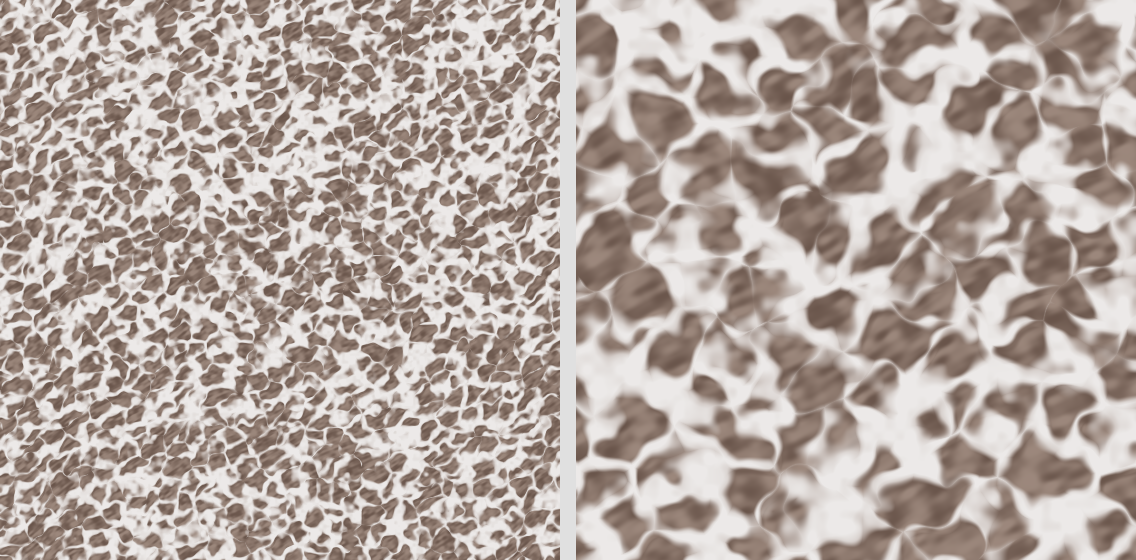
Left, the full canvas; right, a detail of the centre.
This texture is drawn by a Shadertoy shader. Its source:

```glsl
const vec2  CELLS         = vec2(26.0, 35.0);  // cells along and across the grain
const float GRAIN_ANGLE   = 0.55;
const float JITTER        = 0.88;
const float STRAND_WIDTH  = 0.27;
const float WIDTH_VARIETY = 0.62;
const float EDGE_ROUGH    = 0.42;
const float EDGE_SOFT     = 0.15;
const vec2  SHADOW_OFFSET = vec2(-0.0030, 0.0042);

const vec3 PIT_DARK     = vec3(0.41, 0.33, 0.29);
const vec3 PIT_LIGHT    = vec3(0.61, 0.53, 0.485);
const vec3 STRAND_GREY  = vec3(0.79, 0.75, 0.73);
const vec3 STRAND_LIGHT = vec3(0.925, 0.915, 0.91);

vec2 hash22(vec2 p) {
    vec3 q = fract(vec3(p.xyx) * vec3(0.1031, 0.1030, 0.0973));
    q += dot(q, q.yzx + 33.33);
    return fract((q.xx + q.yz) * q.zy);
}

float smoothNoise(vec2 p) {
    vec2 i = floor(p), f = fract(p);
    f = f * f * (3.0 - 2.0 * f);
    float low  = mix(hash22(i).x, hash22(i + vec2(1, 0)).x, f.x);
    float high = mix(hash22(i + vec2(0, 1)).x, hash22(i + vec2(1, 1)).x, f.x);
    return mix(low, high, f.y);
}

// Gap between the two nearest cell centres: zero on the cell walls
float wallDistance(vec2 p) {
    vec2 cell = floor(p);
    float nearest = 8.0, second = 8.0;
    for (int y = -2; y <= 2; y++)
    for (int x = -2; x <= 2; x++) {
        vec2 id = cell + vec2(x, y);
        vec2 centre = id + 0.5 + JITTER * (hash22(id) - 0.5);
        float d = length(centre - p);
        second = min(second, max(nearest, d));
        nearest = min(nearest, d);
    }
    return second - nearest;
}

// Canvas position turned into the grain direction, with a slow drift
vec2 grainSpace(vec2 uv) {
    uv += 0.012 * sin(uv.yx * vec2(9.0, 7.0) + vec2(1.0, 2.6));
    uv += 0.005 * sin(uv.yx * vec2(23.0, 29.0) + vec2(4.1, 0.7));
    float c = cos(GRAIN_ANGLE), s = sin(GRAIN_ANGLE);
    return vec2(c * uv.x + s * uv.y, c * uv.y - s * uv.x) + 2.0;
}

// Positive on the pale strands, negative in the pits
float strandHeight(vec2 uv) {
    vec2 g = grainSpace(uv);
    vec2 bend = vec2(smoothNoise(uv * 58.0 + 11.0), smoothNoise(uv * 58.0 + 83.0)) - 0.5;
    float wall = wallDistance(g * CELLS + 0.55 * bend);
    float swell = smoothNoise(g * CELLS * 1.35 + 47.0) - 0.5;
    float rough = smoothNoise(uv * 105.0 + 29.0) - 0.5;
    return STRAND_WIDTH + WIDTH_VARIETY * swell + EDGE_ROUGH * rough - wall;
}

void mainImage(out vec4 fragColor, in vec2 fragCoord) {
    vec2 uv = fragCoord / iResolution.y;
    vec2 g = grainSpace(uv);
    float height = strandHeight(uv);
    float strand = smoothstep(-EDGE_SOFT, EDGE_SOFT, height);

    // Pits: fine fibres along the grain, darkened beside the strands
    float fibre = 0.6 * smoothNoise(g * vec2(75.0, 240.0))
                + 0.4 * smoothNoise(g * vec2(130.0, 130.0) + 17.0);
    float shadow = smoothstep(-0.05, 0.3, strandHeight(uv + SHADOW_OFFSET));
    vec3 pit = mix(PIT_DARK, PIT_LIGHT, smoothstep(0.05, 0.85, fibre));
    pit = mix(pit, PIT_DARK, 0.5 * shadow);

    // Strands: brighter on their crests, with small grey flecks
    float fleck = smoothNoise(uv * 150.0 + 61.0);
    float crest = smoothstep(0.0, 0.32, height);
    float bright = clamp(0.7 * crest + 0.6 * fleck, 0.0, 1.0);
    vec3 pale = mix(STRAND_GREY, STRAND_LIGHT, bright);

    fragColor = vec4(mix(pit, pale, strand), 1.0);
}
```
